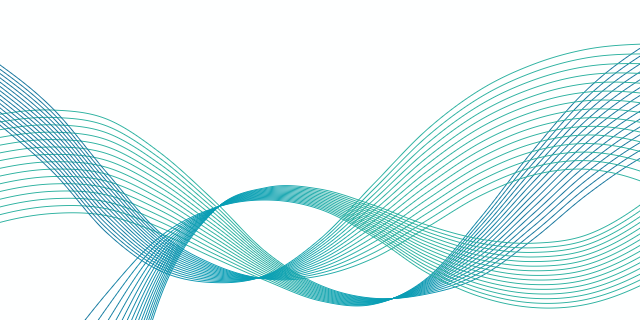
This background is drawn by a Shadertoy shader. Its source:

```glsl
// Three ribbons of fine lines that fan out, pinch and twist across white.
// Each ribbon has two spline edges; its lines are even blends between them,
// so the ribbon turns over wherever the edges cross.

#define LINE_COUNT 15
#define LINE_WIDTH 0.0029
#define KNOT_STEP (1.0 / 6.0)
#define FADE_LENGTH 0.5
#define PAPER vec3(0.995, 1.0, 1.0)
#define BLUE vec3(0.07, 0.45, 0.61)
#define CYAN vec3(0.03, 0.62, 0.71)
#define GREEN vec3(0.16, 0.69, 0.62)

const int KNOTS = 15;

// Catmull-Rom heights of both edges in xy, their slopes in zw.
// The first knot lies one step left of x = 0.
vec4 ribbonEdges(vec2 knots[KNOTS], float x) {
    float s = clamp(x / KNOT_STEP, 0.0, float(KNOTS - 3) - 0.0001);
    int i = int(s);
    float t = s - float(i);
    vec2 a = knots[i], b = knots[i + 1], c = knots[i + 2], d = knots[i + 3];
    vec2 k1 = 0.5 * (c - a);
    vec2 k2 = a - 2.5 * b + 2.0 * c - 0.5 * d;
    vec2 k3 = 0.5 * (d - a) + 1.5 * (b - c);
    vec2 height = b + t * (k1 + t * (k2 + t * k3));
    vec2 slope = (k1 + t * (2.0 * k2 + 3.0 * t * k3)) / KNOT_STEP;
    return vec4(height, slope);
}

// Share of a pixel covered by a line at the given distance.
float lineCoverage(float dist, float pixel) {
    float h = 0.5 * LINE_WIDTH;
    float overlap = min(h, dist + 0.5 * pixel) - max(-h, dist - 0.5 * pixel);
    return clamp(overlap / pixel, 0.0, 1.0);
}

// Ink runs from the start colour through cyan at middleX to the end colour.
vec3 ribbonInk(vec3 startInk, vec3 endInk, float middleX, float x) {
    vec3 ink = mix(startInk, CYAN, smoothstep(middleX - FADE_LENGTH, middleX, x));
    return mix(ink, endInk, smoothstep(middleX, middleX + FADE_LENGTH, x));
}

vec3 drawRibbon(vec3 color, vec2 p, float pixel, vec4 edges, vec3 ink) {
    for (int i = 0; i < LINE_COUNT; i++) {
        float t = float(i) / float(LINE_COUNT - 1);
        float height = mix(edges.x, edges.y, t);
        float slope = mix(edges.z, edges.w, t);
        float dist = abs(p.y - height) / sqrt(1.0 + slope * slope);
        color = mix(color, ink, lineCoverage(dist, pixel));
    }
    return color;
}

void mainImage(out vec4 fragColor, in vec2 fragCoord) {
    // Height runs 0 to 1; x runs 0 to 2 about the middle of the canvas.
    float pixel = 1.0 / iResolution.y;
    vec2 p = (fragCoord - vec2(0.5 * iResolution.x, 0.0)) * pixel + vec2(1.0, 0.0);

    // Edge heights at even steps of x.
    vec2 fallingKnots[KNOTS] = vec2[KNOTS](
        vec2(0.90, 0.74), vec2(0.797, 0.609), vec2(0.659, 0.461),
        vec2(0.461, 0.273), vec2(0.273, 0.154), vec2(0.174, 0.117),
        vec2(0.128, 0.141), vec2(0.138, 0.253), vec2(0.193, 0.424),
        vec2(0.289, 0.594), vec2(0.388, 0.719), vec2(0.453, 0.799),
        vec2(0.471, 0.846), vec2(0.435, 0.862), vec2(0.35, 0.859));
    vec2 valleyKnots[KNOTS] = vec2[KNOTS](
        vec2(0.604, 0.245), vec2(0.643, 0.305), vec2(0.656, 0.333),
        vec2(0.628, 0.326), vec2(0.523, 0.271), vec2(0.375, 0.195),
        vec2(0.211, 0.122), vec2(0.109, 0.06), vec2(0.068, 0.049),
        vec2(0.081, 0.13), vec2(0.135, 0.318), vec2(0.253, 0.531),
        vec2(0.391, 0.719), vec2(0.505, 0.849), vec2(0.583, 0.935));
    vec2 archKnots[KNOTS] = vec2[KNOTS](
        vec2(-0.667, -3.0), vec2(-0.38, -2.2), vec2(-0.133, -1.35),
        vec2(0.083, -0.555), vec2(0.26, 0.068), vec2(0.349, 0.339),
        vec2(0.375, 0.414), vec2(0.346, 0.409), vec2(0.26, 0.359),
        vec2(0.148, 0.297), vec2(0.073, 0.253), vec2(0.039, 0.24),
        vec2(0.049, 0.266), vec2(0.107, 0.359), vec2(0.206, 0.505));

    // Layer the ribbons over the paper.
    vec3 color = PAPER;
    color = drawRibbon(color, p, pixel, ribbonEdges(valleyKnots, p.x),
                       ribbonInk(GREEN, BLUE, 1.2, p.x));
    color = drawRibbon(color, p, pixel, ribbonEdges(fallingKnots, p.x),
                       ribbonInk(BLUE, GREEN, 0.75, p.x));
    color = drawRibbon(color, p, pixel, ribbonEdges(archKnots, p.x),
                       ribbonInk(BLUE, GREEN, 0.7, p.x));
    fragColor = vec4(color, 1.0);
}
```
